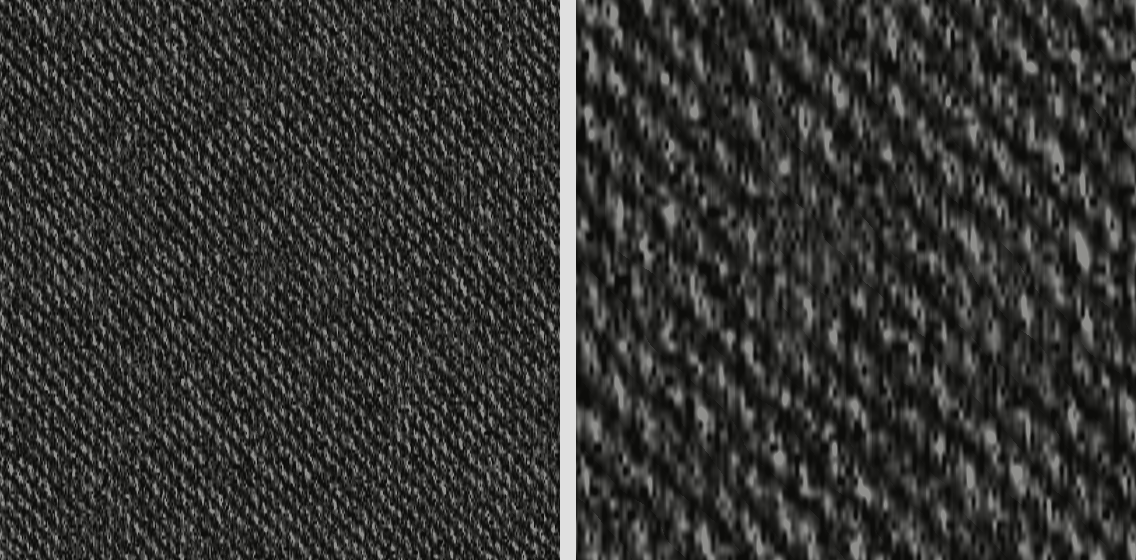
Left, the full canvas; right, a detail of the centre.
A WebGL 2 fragment shader for this texture:

```glsl
#version 300 es
precision highp float;
// Charcoal twill cloth: diagonal ribs of short knotted stitches with vertical fibre grain.

uniform vec2 u_resolution;
out vec4 outColor;

const float TAU = 6.2831853;
const vec2 RIBS = vec2(31.0, 28.0);        // ribs across and down the canvas
const float COLUMNS = 62.0;                // stitches across the canvas
const float RIB_DEPTH = 0.38;              // contrast between rib and groove
const float KNOT_DEPTH = 0.32;             // contrast between stitch and gap
const float STITCH_TILT = 0.05;            // how much steeper a stitch is than its rib
const float STITCH_JITTER = 0.5;           // sideways shift between ribs
const float STITCH_VARIATION = 0.4;        // brightness spread between stitches
const float SWAY = 0.2;                    // slow bending of the ribs
const float KINK = 0.3;                    // short bends along a rib
const vec2 FIBRE_CELLS = vec2(400.0, 150.0);
const float FIBRE_CONTRAST = 2.6;
const vec2 PATCH_CELLS = vec2(24.0, 20.0); // areas where the ribs look flatter
const float PATCH_FLATTEN = 0.5;
const float MAX_LIGHT = 1.05;
const vec3 GROOVE_COLOR = vec3(0.048, 0.048, 0.040);
const vec3 YARN_COLOR = vec3(0.54, 0.54, 0.53);

float hash(vec2 p) {
    vec3 q = fract(vec3(p.xyx) * 0.1031);
    q += dot(q, q.yzx + 33.33);
    return fract((q.x + q.y) * q.z);
}

float noise(vec2 p) {
    vec2 cell = floor(p);
    vec2 f = fract(p);
    f = f * f * (3.0 - 2.0 * f);
    float low = mix(hash(cell), hash(cell + vec2(1.0, 0.0)), f.x);
    float high = mix(hash(cell + vec2(0.0, 1.0)), hash(cell + 1.0), f.x);
    return mix(low, high, f.y);
}

// Brightness of the woven relief, without fibres
float weave(vec2 uv) {
    float wobble = SWAY * noise(uv * 7.0) + KINK * noise(uv * 50.0 + 17.0);
    float phase = dot(uv, RIBS) + wobble;
    float rib = floor(phase);
    float column = uv.x * COLUMNS + STITCH_JITTER * hash(vec2(rib, 7.0));

    // Flattened patches keep the average brightness
    float worn = smoothstep(0.45, 0.9, noise(uv * PATCH_CELLS + 5.0));
    float depth = RIB_DEPTH * (1.0 - worn * PATCH_FLATTEN);

    // Rounded rib with each stitch leaning along it
    float lean = phase - STITCH_TILT * sin(TAU * column);
    float ridge = 0.5 - depth * cos(TAU * lean);
    float knot = 0.74 - KNOT_DEPTH * cos(TAU * column);

    float stitch = hash(vec2(rib, floor(column)) + 31.0);
    float tone = 0.85 + STITCH_VARIATION * (stitch - 0.5);
    return ridge * knot * tone;
}

// Fine vertical streaks around a mean of one
float fibres(vec2 uv) {
    float streak = noise(uv * FIBRE_CELLS);
    float fleck = noise(uv * FIBRE_CELLS.x * vec2(0.6, 0.5) + 83.0);
    return max(1.0 + FIBRE_CONTRAST * (mix(streak, fleck, 0.22) - 0.5), 0.0);
}

void main() {
    vec2 uv = gl_FragCoord.xy / u_resolution;
    float grain = fibres(uv);
    float light = weave(uv) * grain + 0.05 * (grain - 1.0);
    light = clamp(light, 0.0, MAX_LIGHT);
    outColor = vec4(mix(GROOVE_COLOR, YARN_COLOR, light), 1.0);
}
```
